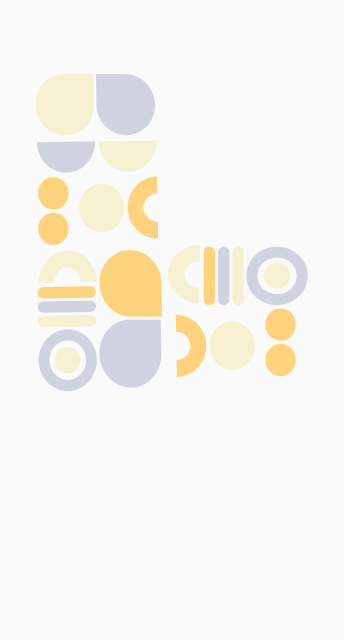
This background is drawn by a Shadertoy shader. Its source:

```glsl
#define BOARD vec2(414.0, 768.0)
#define PAPER vec3(0.98, 0.98, 0.98)
#define CREAM vec3(0.961, 0.945, 0.82)
#define LAVENDER vec3(0.82, 0.827, 0.88)
#define ORANGE vec3(1.0, 0.827, 0.49)
#define TILT 0.016
#define BAR_GAP 17.25
#define BAR_RADIUS 6.8

float ellipse(vec2 p, vec2 r) {
    return (length(p / r) - 1.0) * min(r.x, r.y);
}

float ring(vec2 p, vec2 outer, vec2 inner) {
    return max(ellipse(p, outer), -ellipse(p, inner));
}

// Ellipse with one square corner, pointing along the signs in "corner"
float drop(vec2 p, vec2 r, vec2 corner) {
    p.x -= TILT * p.y;
    vec2 q = p * corner;
    vec2 box = abs(q) - r;
    return min(q.x, q.y) > 0.0 ? max(box.x, box.y) : ellipse(p, r);
}

float bar(vec2 p, float halfLength) {
    p.x -= clamp(p.x, BAR_RADIUS - halfLength, halfLength - BAR_RADIUS);
    return length(p) - BAR_RADIUS;
}

vec2 turn(vec2 p, float slope) {
    return p + slope * vec2(-p.y, p.x);
}

void paint(inout vec3 color, vec3 ink, float dist) {
    float pixel = BOARD.x / iResolution.x;
    color = mix(color, ink, clamp(0.5 - dist / pixel, 0.0, 1.0));
}

// Arch, three bars and a target, stacked along y
void targetStack(inout vec3 color, vec2 p, float archShift, float barSlope) {
    paint(color, LAVENDER, ring(p, vec2(35.0, 37.0), vec2(22.0, 23.6)));
    paint(color, CREAM, ellipse(p, vec2(15.4, 16.0)));

    vec2 q = turn(p - vec2(archShift, -93.2), TILT);
    paint(color, CREAM, max(ring(q, vec2(35.0, 38.0), vec2(15.7, 18.3)), q.y));

    vec2 b = turn(p, barSlope);
    for (int i = 0; i < 3; i++) {
        vec3 ink = i == 0 ? ORANGE : i == 1 ? LAVENDER : CREAM;
        paint(color, ink, bar(b - vec2(0.0, float(i) * BAR_GAP - 81.4), 35.0));
    }
}

// Two dots, a disc and a half ring, side by side
void dotRow(inout vec3 color, vec2 p) {
    paint(color, CREAM, ellipse(p, vec2(27.2, 29.0)));
    for (int i = 0; i < 2; i++) {
        vec2 center = vec2(-58.3, float(i) * 42.5 - 17.5);
        paint(color, ORANGE, ellipse(p - center, vec2(18.3, 19.4)));
    }
    vec2 q = turn(p - vec2(67.2, -0.5), TILT);
    paint(color, ORANGE, max(ring(q, vec2(36.0, 37.2), vec2(17.0, 16.9)), q.x));
}

void mainImage(out vec4 fragColor, in vec2 fragCoord) {
    // Board coordinates, y measured downwards
    vec2 p = fragCoord / iResolution.xy * BOARD;
    p.y = BOARD.y - p.y;
    vec3 color = PAPER;

    // Upper pair of drops and the bowls below them
    for (int i = 0; i < 2; i++) {
        float side = float(i);
        vec3 dropInk = i == 0 ? CREAM : LAVENDER;
        vec3 bowlInk = i == 0 ? LAVENDER : CREAM;
        vec2 center = vec2(78.0 + 73.3 * side, 125.6);
        paint(color, dropInk, drop(p - center, vec2(35.2, 36.6), vec2(1.0 - 2.0 * side, -1.0)));
        vec2 q = turn(p - vec2(79.4 + 74.2 * side, 170.2 - side), TILT);
        paint(color, bowlInk, max(ellipse(q, vec2(35.0, 37.0)), -q.y));
    }

    // Large drops meeting at their square corners
    paint(color, ORANGE, drop(p - vec2(157.0, 340.0), vec2(37.3, 40.0), vec2(1.0, 1.0)));
    paint(color, LAVENDER, drop(p - vec2(156.8, 424.4), vec2(37.3, 40.7), vec2(1.0, -1.0)));

    // Row and its half-turned copy
    dotRow(color, p - vec2(122.5, 249.5));
    dotRow(color, vec2(279.4, 414.6) - p);

    // Stack and its transposed copy
    targetStack(color, p - vec2(81.5, 432.2), 0.0, TILT);
    targetStack(color, (p - vec2(333.4, 331.0)).yx, -1.8, 0.0);

    fragColor = vec4(color, 1.0);
}
```
